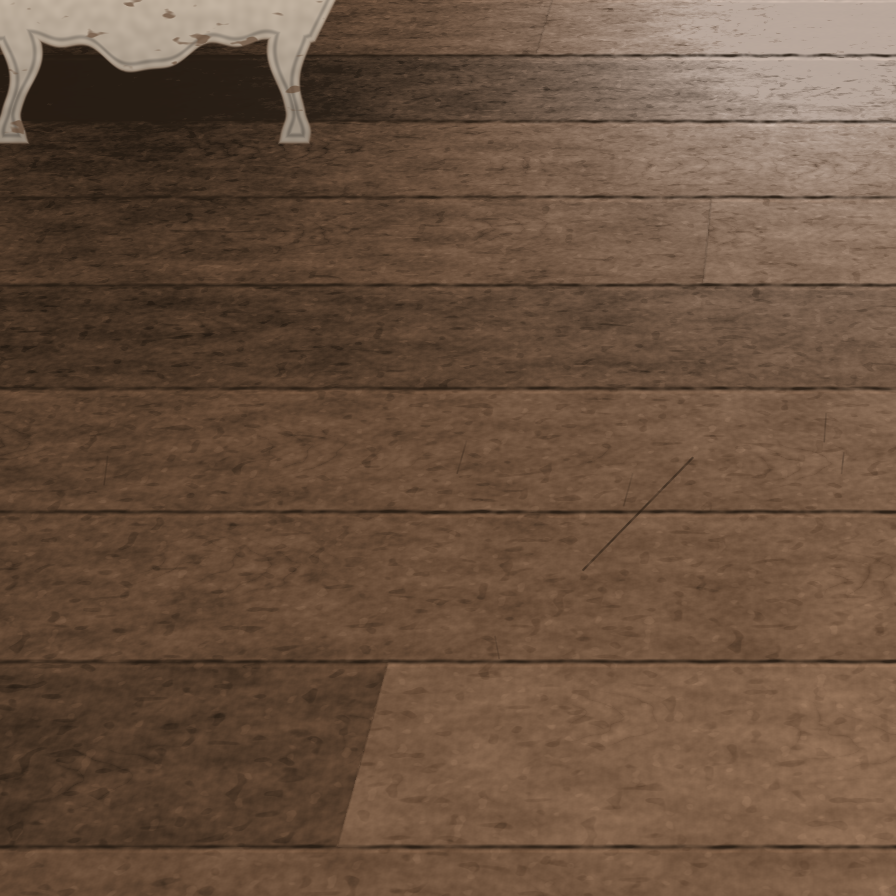
A three.js fragment shader for this texture:

```glsl
varying vec2 vUv;

const vec3 UMBER = vec3(0.15, 0.11, 0.075);
const vec3 WALNUT = vec3(0.395, 0.288, 0.208);
const vec3 TAN = vec3(0.60, 0.465, 0.36);
const vec3 SHEEN = vec3(0.75, 0.69, 0.65);
const vec3 CREAM = vec3(0.74, 0.68, 0.61);
const float HORIZON = 1.9954;
const float VANISH_X = 0.91;
const float PLANK_STEP = 0.0615;
const float SOFT = 0.0016;

float hash(float n) {
  return fract(sin(n * 127.1) * 4375.85);
}

vec2 gradientAt(vec2 cell) {
  float angle = 6.2832 * fract(sin(dot(cell, vec2(127.1, 311.7))) * 4375.85);
  return vec2(cos(angle), sin(angle));
}

float noise(vec2 p) {
  vec2 i = floor(p), f = fract(p);
  vec2 u = f * f * f * (f * (f * 6.0 - 15.0) + 10.0);
  float a = dot(gradientAt(i), f);
  float b = dot(gradientAt(i + vec2(1, 0)), f - vec2(1, 0));
  float c = dot(gradientAt(i + vec2(0, 1)), f - vec2(0, 1));
  float d = dot(gradientAt(i + vec2(1, 1)), f - vec2(1, 1));
  return mix(mix(a, b, u.x), mix(c, d, u.x), u.y);
}

float fbm(vec2 p) {
  return noise(p) + 0.5 * noise(p * 2.1 + 7.3) + 0.25 * noise(p * 4.3 + 3.1);
}

float bump(vec2 p, vec2 center, vec2 radius) {
  vec2 d = (p - center) / radius;
  return exp(-dot(d, d));
}

float stroke(vec2 p, vec2 a, vec2 b, float width) {
  vec2 ab = b - a;
  float t = clamp(dot(p - a, ab) / dot(ab, ab), 0.0, 1.0);
  return 1.0 - smoothstep(width, width + SOFT, length(p - a - ab * t));
}

vec3 woodRamp(float tone) {
  vec3 low = mix(UMBER, WALNUT, clamp(tone * 2.0, 0.0, 1.0));
  return mix(low, TAN, clamp(tone * 2.0 - 1.0, 0.0, 1.2));
}

// Lengthwise position of the butt joint; most rows have none in view
float buttJoint(float row) {
  if (row < -0.5) return -0.295;
  if (abs(row - 2.0) < 0.5) return -0.0955;
  return abs(row - 6.0) < 0.5 ? -0.275 : 1.0;
}

// Nested arches along a wandering heart line
float archGrain(vec2 q, float across) {
  float offset = across + 0.35 * noise(vec2(q.x * 5.0, 2.5));
  float phase = q.x * 260.0 + 240.0 * offset * offset + 6.0 * fbm(q * vec2(20.0, 5.0));
  float patches = smoothstep(-0.05, 0.15, noise(q * vec2(8.0, 0.8) + 19.0));
  float ring = 1.0 - 2.0 * sqrt(abs(sin(phase * 0.5)));
  return (ring + 0.45) * patches * exp(-offset * offset * 30.0);
}

// Short marks with crisp ends, sparse above the given threshold
float flecks(vec2 q, vec2 scale, float threshold) {
  return smoothstep(threshold, threshold + 0.13, noise(q * scale));
}

// Arches, streaks, blotches, roughness and flecks, in plank space
float woodGrain(vec2 p, vec2 seed) {
  vec2 q = p + seed;
  float streaks = fbm(q * vec2(14.0, 7.0));
  float blotches = fbm(q * vec2(40.0, 9.0) + 5.0);
  float fine = fbm(q * vec2(140.0, 26.0));
  float dark = flecks(q + 41.0, vec2(75.0, 17.0), 0.28);
  float cracks = flecks(q + 13.0, vec2(36.0, 16.0), 0.33);
  float pale = flecks(q + 67.0, vec2(90.0, 22.0), 0.32);
  return -0.10 * archGrain(q, fract(p.y) - 0.5) + 0.16 * streaks + 0.08 * blotches
    + 0.12 * fine - 0.11 * dark - 0.12 * cracks + 0.09 * pale;
}

// Cabinet parts; y runs downward from the top edge
float legShape(vec2 p, float x, float bend) {
  float center = x + bend * sin((p.y - 0.04) * 48.0);
  float halfWidth = mix(0.025, 0.011, smoothstep(0.04, 0.11, p.y))
    + 0.006 * smoothstep(0.125, 0.15, p.y);
  return max(abs(p.x - center) - halfWidth, p.y - 0.16);
}

float cabinetShape(vec2 p) {
  float scallop = 0.048 + 0.034 * bump(p, vec2(0.16, p.y), vec2(0.05, 1.0))
    + 0.004 * cos(p.x * 95.0);
  float apron = max(p.y - scallop, p.x + 0.5 * p.y - 0.375);
  return min(apron, min(legShape(p, 0.019, 0.008), legShape(p, 0.325, -0.006)));
}

void main() {
  vec2 p = vec2(vUv.x, 1.0 - vUv.y);

  // Perspective floor divided into plank rows
  float depth = 1.0 / (HORIZON - vUv.y);
  vec2 plank = vec2((p.x - VANISH_X) * depth, (0.9458 - depth) / PLANK_STEP);
  float row = floor(plank.y);
  float joint = buttJoint(row);
  float beyond = smoothstep(-SOFT, SOFT, (plank.x - joint) / depth);
  float side = step(joint, plank.x);
  float grain = woodGrain(plank, vec2(hash(row + 3.7), side * 0.6 + row) * 17.0);

  float tone = 0.55 - 0.17 * step(mod(row, 3.0), 0.5) + 0.06 * (hash(row + 9.2) - 0.5);
  tone += beyond * (row > 5.5 ? 0.24 : 0.04) + grain;

  // Room light and cabinet shadow
  tone += 0.28 * (p.x - 0.5) + 0.1 * (p.y - 0.5);
  tone -= 0.38 * bump(p, vec2(0.16, 0.1), vec2(0.28, 0.17));
  vec3 color = woodRamp(tone);
  float glare = 0.85 * bump(p, vec2(0.92, 0.0), vec2(0.24, 0.16))
    + 0.36 * bump(p, vec2(1.0, 0.1), vec2(0.42, 0.32));
  color = mix(color, SHEEN, clamp(glare * (1.0 + 1.8 * grain), 0.0, 0.9));

  // Seams with a worn pale lip, and faint butt joints
  float f = fract(plank.y + 0.5) - 0.5;
  float seamDistance = f * PLANK_STEP / (depth * depth);
  seamDistance += 0.0012 * noise(vec2(plank.x * 60.0, floor(plank.y + 0.5) * 5.3));
  float seamWidth = 0.0012 / depth;
  float seam = 1.0 - smoothstep(0.0, seamWidth + SOFT, abs(seamDistance));
  float lip = 1.0 - smoothstep(0.0, 0.0025, abs(seamDistance - seamWidth - 0.003));
  float jointLine = 1.0 - smoothstep(0.0, 0.0025, abs(plank.x - joint) / depth);
  float wear = 0.68 + 0.7 * fbm(vec2(plank.x * 50.0, floor(plank.y + 0.5) * 3.7));
  color *= 1.0 + 0.12 * lip * wear;
  color = mix(color, UMBER, clamp(max(seam * wear, jointLine * 0.15), 0.0, 0.9));

  // One long scratch and scattered short ones
  float scratches = 0.6 * stroke(p, vec2(0.773, 0.511), vec2(0.651, 0.636), 0.0004);
  for (int i = 0; i < 6; i++) {
    float k = float(i) + 1.0;
    vec2 start = vec2(hash(k), 0.2 + 0.7 * hash(k + 20.0));
    vec2 reach = vec2(0.03 * (hash(k + 40.0) - 0.5), 0.02 + 0.03 * hash(k + 60.0));
    scratches = max(scratches, 0.28 * stroke(p, start, start + reach, 0.0001));
  }
  color = mix(color, UMBER, scratches * (0.85 + 0.8 * noise(p * 90.0)));

  // Painted cabinet with carved rim and worn patches
  float cabinet = cabinetShape(p);
  float chips = smoothstep(0.3, 0.5, fbm(p * vec2(24.0, 55.0)));
  float groove = 1.0 - smoothstep(0.0, 0.004, abs(cabinet + 0.009));
  float rim = smoothstep(-0.004, 0.001, cabinet);
  vec3 paint = CREAM * (1.0 - 0.2 * groove - 1.2 * p.y) + 0.05 * noise(p * 70.0);
  paint = mix(paint, WALNUT, max(0.7 * chips, 0.5 * rim));
  color = mix(color, paint, 1.0 - smoothstep(-SOFT, SOFT, cabinet));

  gl_FragColor = vec4(color, 1.0);
}
```
